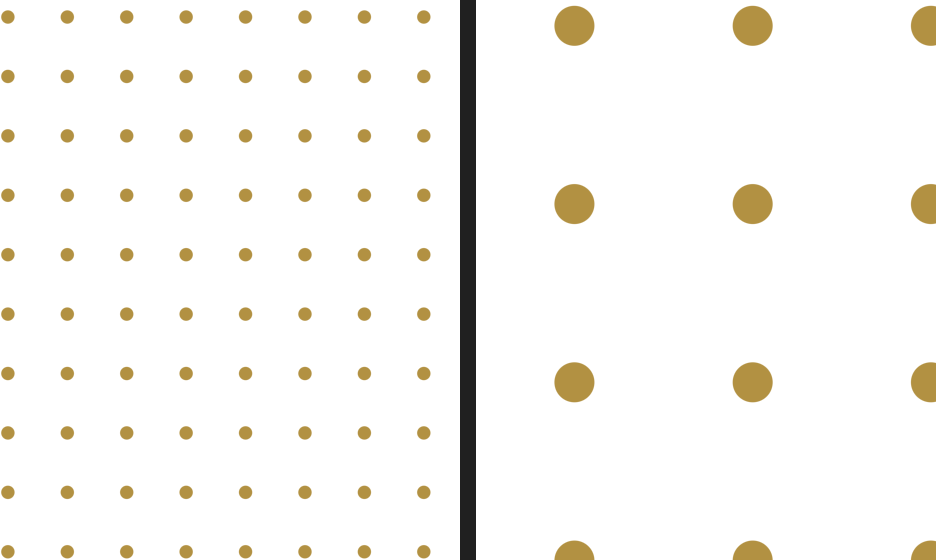
Left: the whole. Right: its middle third, enlarged.
This pattern is drawn by a Shadertoy shader. Its source:

```glsl
// A sparse square grid of small gold dots on white, eight across and ten down.
// Space is folded into one cell around the nearest grid point, then a circle
// distance function is drawn with a one-pixel soft edge.

float circleDistance(vec2 p, float radius) {
    return length(p) - radius;
}

// Offset from the nearest point of a square grid
vec2 repeatGrid(vec2 p, float spacing) {
    return (fract(p / spacing + 0.5) - 0.5) * spacing;
}

void mainImage(out vec4 fragColor, in vec2 fragCoord) {
    // Canvas height is one unit
    vec2 uv = fragCoord / iResolution.y;
    float pixel = 1.0 / iResolution.y;

    // Grid anchored on the lower left dot
    vec2 cell = repeatGrid(uv - vec2(0.0141, 0.0147), 0.1061);
    float dist = circleDistance(cell, 0.0119);

    // Gold dots over white
    float coverage = 1.0 - smoothstep(-0.75 * pixel, 0.75 * pixel, dist);
    vec3 white = vec3(1.0);
    vec3 gold = vec3(0.70, 0.57, 0.26);
    fragColor = vec4(mix(white, gold, coverage), 1.0);
}
```
